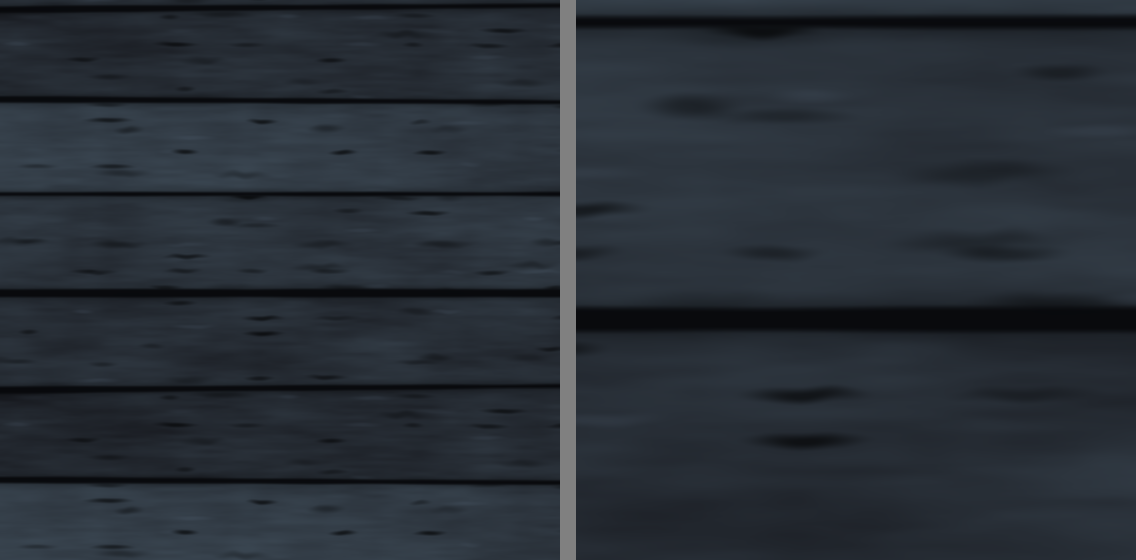
Left: the whole. Right: its middle third, enlarged.
This texture is drawn by a WebGL 1 fragment shader. Its source:

```glsl
precision highp float;
// Dark blue-grey weathered planks, four boards per cycle, with black seams
uniform vec2 u_resolution;

float hash(vec2 p) {
  vec3 q = fract(vec3(p.xyx) * 0.1031);
  q += dot(q, q.yzx + 33.33);
  return fract((q.x + q.y) * q.z);
}

float noise(vec2 p) {
  vec2 i = floor(p), f = fract(p);
  f = f * f * (3.0 - 2.0 * f);
  return mix(mix(hash(i), hash(i + vec2(1.0, 0.0)), f.x),
             mix(hash(i + vec2(0.0, 1.0)), hash(i + vec2(1.0, 1.0)), f.x), f.y);
}

float fbm(vec2 p) {
  float sum = 0.0, amp = 0.5;
  for (int i = 0; i < 4; i++) {
    sum += amp * noise(p);
    p = p * 2.03 + 17.3;
    amp *= 0.5;
  }
  return sum / 0.9375;
}

// Scattered short horizontal marks, each kept inside its own cell
float dashes(vec2 p, vec2 cell, float density, float seed) {
  vec2 g = p / cell;
  g.x += 0.5 * hash(vec2(floor(g.y), seed));
  vec2 id = floor(g) + seed;
  vec2 centre = 0.5 + 0.2 * (vec2(hash(id + 3.1), hash(id + 7.7)) - 0.5);
  vec2 r = (fract(g) - centre) / vec2(mix(0.16, 0.38, hash(id + 5.3)), 0.24);
  r.y += 0.5 * (noise(p * vec2(45.0, 20.0)) - 0.5);
  float strength = 0.4 + 0.6 * hash(id + 9.2);
  return strength * step(hash(id), density) * smoothstep(1.0, 0.1, length(r));
}

void main() {
  vec2 uv = gl_FragCoord.xy / u_resolution;
  float x = uv.x, down = 1.0 - uv.y;
  float across = x - 0.5;

  // Board index and position within the repeating cycle
  float d = mod(down - 0.0135, 0.6795);
  float board = step(0.1665, d) + step(0.333, d) + step(0.51, d);
  vec2 p = vec2(x, d);
  vec2 q = p + vec2(board * 3.7, board * 5.0);

  // Tone of each board, with its drift from left to right
  float tone = board < 0.5 ? 0.2 : 1.04 - 0.2 * board;
  if (board < 0.5) tone += 0.3 * across;
  else if (board < 1.5) tone -= 0.25 * across;
  else tone += 0.12 * across;

  // Broad stains, stretched grain and fine fibres
  tone += 0.95 * (fbm(q * vec2(4.5, 13.0)) - 0.5);
  tone += 0.5 * (fbm(q * vec2(9.0, 55.0) + 31.0) - 0.5);
  tone += 0.22 * (noise(q * vec2(16.0, 150.0) + 8.0) - 0.5);
  tone += 0.1 * (noise(q * vec2(30.0, 5.0) + 63.0) - 0.5);
  // Wear that differs between cycles
  tone += 0.22 * (fbm(vec2(x, down) * vec2(5.0, 16.0) + 90.0) - 0.5);
  tone -= 0.12 * step(0.6795, down - 0.0135) * (1.0 - step(0.5, board));

  vec3 wood = mix(vec3(0.125, 0.143, 0.17), vec3(0.205, 0.245, 0.285),
                  clamp(tone, -0.35, 1.25));

  // Dark splits and a few pale scuffs
  wood *= 1.0 - 0.6 * dashes(p, vec2(0.14, 0.027), 0.25, 11.0);
  wood *= 1.0 - 0.35 * dashes(p + 0.05, vec2(0.19, 0.041), 0.3, 29.0);
  wood += vec3(0.035, 0.042, 0.05) * dashes(p + 0.02, vec2(0.16, 0.024), 0.14, 47.0);

  // Seams: slight tilt, uneven width and a soft shadow on both sides
  float gap = 0.0, shade = 0.0;
  float blur = 0.0022 + 0.5 / u_resolution.y;
  for (int i = 0; i < 7; i++) {
    float n = float(i);
    float j = mod(n, 4.0);
    float seam = 0.0135 + 0.6795 * floor(n / 4.0) + 0.1665 * j + 0.0105 * step(2.5, j);
    float tilt = j < 0.5 ? -0.007 : (j < 1.5 ? 0.005 : 0.0);
    float halfWidth = j > 2.5 ? 0.0066 : (j > 1.5 ? 0.0032 : mix(0.0058, 0.003, x));
    halfWidth += 0.0012 * (noise(vec2(x * 9.0, n * 5.0)) - 0.5);
    float dist = abs(down - seam - tilt * across);
    gap = max(gap, 1.0 - smoothstep(halfWidth - blur, halfWidth + blur, dist));
    shade = max(shade, exp(-max(dist - halfWidth, 0.0) / 0.006));
  }
  wood *= 1.0 - 0.32 * shade;

  gl_FragColor = vec4(mix(wood, vec3(0.03, 0.034, 0.046), gap * 0.95), 1.0);
}
```
